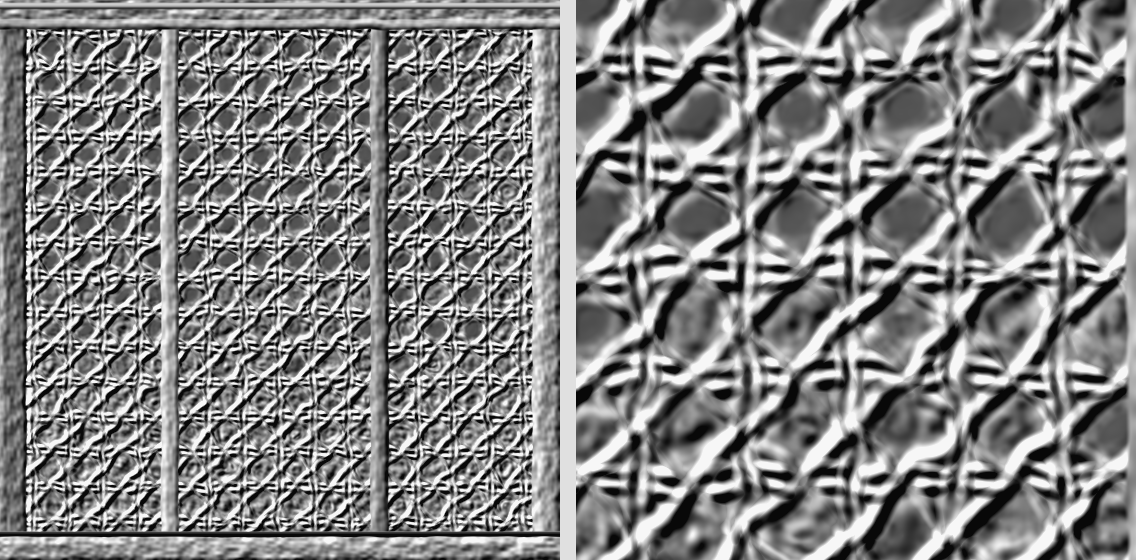
Left, the full canvas; right, a detail of the centre.
Give the GLSL for this texture map, as a Shadertoy shader.

```glsl
// Grey embossed relief of a woven cane panel, 14 by 14 holes, in a worn frame.
// A height field of crossing strands is lit from the upper left by differencing
// two offset samples; bevelled rails with rough grain are laid over the weave.

const float GRID = 16.0;                    // weave cells per canvas side
const vec2 HOLE_CENTRE = vec2(0.46, 0.42);  // position inside a cell
const vec2 LIGHT_STEP = vec2(0.043, 0.047); // half distance between samples
const float TAU = 6.28319;

float hash(vec2 p) {
    vec3 a = fract(p.xyx * 0.1031);
    a += dot(a, a.yzx + 33.33);
    return fract((a.x + a.y) * a.z);
}

float noise(vec2 p) {
    vec2 i = floor(p), f = fract(p);
    f = f * f * (3.0 - 2.0 * f);
    float low = mix(hash(i), hash(i + vec2(1, 0)), f.x);
    float high = mix(hash(i + vec2(0, 1)), hash(i + vec2(1, 1)), f.x);
    return mix(low, high, f.y);
}

// Rounded strand profile, 1 on its axis and 0 beyond its half width
float strand(float offset, float halfWidth) {
    return 1.0 - smoothstep(halfWidth * 0.1, halfWidth, abs(offset));
}

// Slight irregularity of the hand weave
vec2 bend(vec2 p) {
    return p + 0.17 * (vec2(noise(p * 2.7), noise(p * 2.7 + 19.0)) - 0.5);
}

// How cluttered a hole is: more towards the bottom and the upper right
float clutter(vec2 cell) {
    float jitter = hash(cell + 4.0) - 0.5;
    float lower = smoothstep(7.5, 10.5, cell.y + 3.0 * jitter);
    float right = smoothstep(12.4, 14.0, cell.x + 1.6 * jitter);
    float stray = 0.6 * step(0.92, hash(cell + 31.0));
    return max(max(lower, right), stray);
}

// Oval opening, longer along the rising diagonal
float holeMask(vec2 q) {
    float across = (q.x + q.y) * 0.78;
    float along = (q.x - q.y) * 0.64;
    return 1.0 - smoothstep(0.16, 0.29, length(vec2(across, along)));
}

// Fibre streaks along the rising diagonal over an even roughness
float fibre(vec2 p) {
    float streak = noise(vec2((p.x + p.y) * 4.6, (p.x - p.y) * 2.0));
    return 0.9 * streak + 0.7 * noise(p * 7.5) + 0.35 * noise(p * 13.0 + 8.0) - 0.97;
}

// Paired straight strands, single diagonals, fibre and hole clutter
float caneHeight(vec2 p) {
    vec2 w = bend(p) - HOLE_CENTRE;
    vec2 cell = floor(w + 0.5);
    vec2 q = w - cell;
    vec2 edge = 0.5 - abs(q);
    float busy = clutter(cell);
    float hole = holeMask(q);
    float vertical = strand(edge.x - 0.085, 0.085) * (0.55 + 0.3 * cos(2.0 * TAU * q.y));
    float horizontal = strand(edge.y - 0.085, 0.085) * (0.65 - 0.3 * cos(2.0 * TAU * q.x));
    float rising = strand((fract(q.x + q.y) - 0.5) * 0.707, 0.1);
    float falling = 0.55 * strand((fract(q.x - q.y) - 0.5) * 0.707, 0.09);
    rising *= 0.65 + 0.45 * noise(p * 3.1 + 40.0);
    float height = max(max(vertical, horizontal), max(rising, falling));
    float ring = 17.0 * length(q + 0.15 * (hash(cell + 9.0) - 0.5)) + 6.0 * noise(w * 3.5);
    height += 0.24 * busy * hole * cos(ring + TAU * hash(cell));
    return height + 0.6 * fibre(p) * (1.0 - 0.93 * hole * (1.0 - busy));
}

float caneTone(vec2 p) {
    vec2 w = bend(p) - HOLE_CENTRE;
    vec2 cell = floor(w + 0.5);
    float open = holeMask(w - cell) * (1.0 - 0.6 * clutter(cell));
    float slope = caneHeight(p + LIGHT_STEP) - caneHeight(p - LIGHT_STEP);
    return mix(0.54, 0.32, open) + 0.74 * slope;
}

// Embossed roughness of the frame, stretched by the given frequency
float grain(vec2 p, vec2 frequency) {
    vec2 a = (p + LIGHT_STEP) * frequency;
    vec2 b = (p - LIGHT_STEP) * frequency;
    return noise(a) - noise(b) + 0.5 * (noise(a * 2.3) - noise(b * 2.3));
}

// Lays a rail over a tone; bevel holds the lit and the shaded edge widths
float rail(float under, float x, vec2 span, vec2 bevel, float face, float rough, float aa) {
    float lit = 1.0 - smoothstep(bevel.x * 0.4, bevel.x, x - span.x);
    float shade = smoothstep(span.y - bevel.y, span.y - bevel.y * 0.2, x);
    float tone = face + 0.25 * lit - 0.38 * shade + rough;
    float cover = smoothstep(span.x - aa, span.x + aa, x)
                * (1.0 - smoothstep(span.y - aa, span.y + aa, x));
    return mix(under, tone, cover);
}

void mainImage(out vec4 fragColor, in vec2 fragCoord) {
    // Cell units, with y running down from the top edge
    vec2 p = fragCoord / iResolution.xy * GRID;
    p.y = GRID - p.y;
    float aa = max(0.03, 0.7 * GRID / iResolution.y);

    // Woven panel with a lit left margin
    float tone = caneTone(p) + 0.4 * strand(p.x - 0.83, 0.1);

    // Uprights: left, two dividers, right
    float x = p.x + 0.05 * (noise(vec2(p.y * 2.0, 3.0)) - 0.5);
    float rough = 0.48 * grain(p, vec2(4.5, 3.0));
    tone = rail(tone, x, vec2(-0.1, 0.75), vec2(0.3, 0.14), 0.4, rough, aa);
    tone = rail(tone, x, vec2(4.6, 5.1), vec2(0.24, 0.14), 0.62, 0.7 * rough, aa);
    tone = rail(tone, x, vec2(10.58, 11.1), vec2(0.28, 0.16), 0.44, 0.7 * rough, aa);
    tone = rail(tone, x, vec2(15.2, 16.05), vec2(0.4, 0.25), 0.57, rough, aa);

    // Cross rails: top slab with two ridges, bottom seam and slab
    float y = p.y + 0.05 * (noise(vec2(p.x * 2.0, 7.0)) - 0.5);
    rough = 0.6 * grain(p, vec2(3.0, 4.5));
    tone = rail(tone, y, vec2(-0.1, 0.62), vec2(0.05, 0.05), 0.52, rough, aa);
    tone = rail(tone, p.y, vec2(0.08, 0.26), vec2(0.13, 0.08), 0.55, 0.0, aa);
    tone = rail(tone, y, vec2(0.55, 0.85), vec2(0.2, 0.13), 0.52, 0.5 * rough, aa);
    tone = rail(tone, p.y, vec2(15.18, 15.35), vec2(0.03, 0.15), 0.25, 0.0, aa);
    tone = rail(tone, y, vec2(15.34, 16.03), vec2(0.28, 0.16), 0.56, rough, aa);

    fragColor = vec4(vec3(clamp(tone, 0.03, 0.97)), 1.0);
}
```
